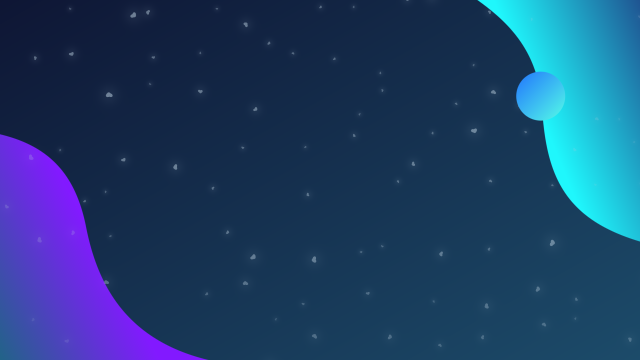
This background is drawn by a Shadertoy shader. Its source:

```glsl
// Night-blue gradient with scattered specks, two wavy glowing corners and a small disc.

// Sine-free hash: cell coordinate to two values in 0..1
vec2 hash22(vec2 cell) {
    vec3 q = fract(cell.xyx * vec3(0.1031, 0.1030, 0.0973));
    q += dot(q, q.yzx + 33.33);
    return fract((q.xx + q.yz) * q.zy);
}

vec2 bezier(vec2 a, vec2 b, vec2 c, vec2 d, float t) {
    float s = 1.0 - t;
    return s * s * s * a + 3.0 * s * t * (s * b + t * c) + t * t * t * d;
}

vec2 bezierTangent(vec2 a, vec2 b, vec2 c, vec2 d, float t) {
    float s = 1.0 - t;
    return s * s * (b - a) + 2.0 * s * t * (c - b) + t * t * (d - c);
}

// Signed distance estimate to a curve that falls steadily in y; positive on its right
float curveSide(vec2 p, vec2 a, vec2 b, vec2 c, vec2 d, float tStart, float tEnd) {
    float low = tStart, high = tEnd;
    for (int i = 0; i < 16; i++) {
        float mid = 0.5 * (low + high);
        if (bezier(a, b, c, d, mid).y > p.y) low = mid;
        else high = mid;
    }
    float t = 0.5 * (low + high);
    vec2 tangent = normalize(bezierTangent(a, b, c, d, t));
    return (p.x - bezier(a, b, c, d, t).x) * abs(tangent.y);
}

// Two joined curves, extended slightly past both outer ends
float waveSide(vec2 p, vec2 a, vec2 b, vec2 c, vec2 joint, vec2 d, vec2 e, vec2 f) {
    if (p.y > joint.y) return curveSide(p, a, b, c, joint, -0.1, 1.0);
    return curveSide(p, joint, d, e, f, 0.0, 1.1);
}

// Coverage of a shape whose inside has negative distance
float fill(float dist, float pixel) {
    return 1.0 - smoothstep(-0.7 * pixel, 0.7 * pixel, dist);
}

// Irregular specks with faint halos, one candidate per grid cell
float specks(vec2 p, float cellSize, float pixel) {
    vec2 home = floor(p / cellSize);
    float light = 0.0;
    for (int j = -1; j <= 1; j++) {
        for (int i = -1; i <= 1; i++) {
            vec2 cell = home + vec2(i, j);
            vec2 traits = hash22(cell + 71.0);
            vec2 center = (cell + 0.1 + 0.8 * hash22(cell + 17.0)) * cellSize;
            vec2 offset = p - center;
            float angle = atan(offset.y, offset.x) + 6.2832 * traits.y;
            float radius = mix(0.0025, 0.0075, traits.x * traits.x);
            float wobble = 1.0 + 0.2 * cos(2.0 * angle) + 0.15 * cos(3.0 * angle + 1.0);
            float dist = length(offset);
            float halo = 0.07 * exp(-pow(dist / (3.5 * radius), 2.0));
            float present = step(traits.y, 0.85);
            light += present * (mix(0.25, 0.5, traits.x) * fill(dist - radius * wobble, pixel) + halo);
        }
    }
    return min(light, 0.6);
}

void mainImage(out vec4 fragColor, in vec2 fragCoord) {
    vec2 uv = fragCoord / iResolution.xy;
    vec2 p = fragCoord / iResolution.y;
    float pixel = 1.0 / iResolution.y;

    // Diagonal night sky
    const vec3 navy = vec3(0.055, 0.085, 0.205);
    const vec3 deepTeal = vec3(0.11, 0.295, 0.415);
    vec3 color = mix(navy, deepTeal, 0.5 * (uv.x + 1.0 - uv.y));

    // Violet wave, lower left
    float violetEdge = waveSide(p, vec2(0.0, 0.627), vec2(0.134, 0.595), vec2(0.208, 0.519),
        vec2(0.238, 0.375), vec2(0.269, 0.213), vec2(0.347, 0.056), vec2(0.579, 0.0));
    float violetBlend = clamp(dot(p, vec2(0.879, 0.476)) / 0.39, 0.0, 1.0);
    vec3 violet = mix(vec3(0.13, 0.39, 0.53), vec3(0.51, 0.10, 1.0), violetBlend);
    float violetMask = fill(violetEdge, pixel);
    color = mix(color, violet, violetMask);

    // Cyan wave, upper right
    float cyanEdge = waveSide(p, vec2(1.326, 1.0), vec2(1.417, 0.935), vec2(1.493, 0.856),
        vec2(1.505, 0.711), vec2(1.516, 0.521), vec2(1.560, 0.394), vec2(1.778, 0.329));
    float cyanBlend = clamp((dot(p, vec2(0.924, 0.379)) - 1.645) / 0.377, 0.0, 1.0);
    vec3 cyan = mix(vec3(0.12, 0.97, 0.99), vec3(0.12, 0.33, 0.57), cyanBlend);
    float cyanMask = fill(-cyanEdge, pixel);
    color = mix(color, cyan, cyanMask);

    // Specks, fainter over the waves and toward the bottom
    float strength = mix(1.0, 0.45, max(violetMask, cyanMask)) * mix(0.65, 1.0, smoothstep(0.05, 0.45, p.y));
    color = mix(color, vec3(0.72, 0.80, 0.86), strength * specks(p, 0.13, pixel));

    // Disc on the cyan edge
    const float discRadius = 0.068;
    vec2 discOffset = p - vec2(1.502, 0.733);
    float discBlend = clamp(0.5 + 0.36 * (discOffset.x - discOffset.y) / discRadius, 0.0, 1.0);
    vec3 disc = mix(vec3(0.16, 0.54, 0.98), vec3(0.30, 0.91, 0.92), discBlend);
    color = mix(color, disc, fill(length(discOffset) - discRadius, pixel));

    fragColor = vec4(color, 1.0);
}
```
